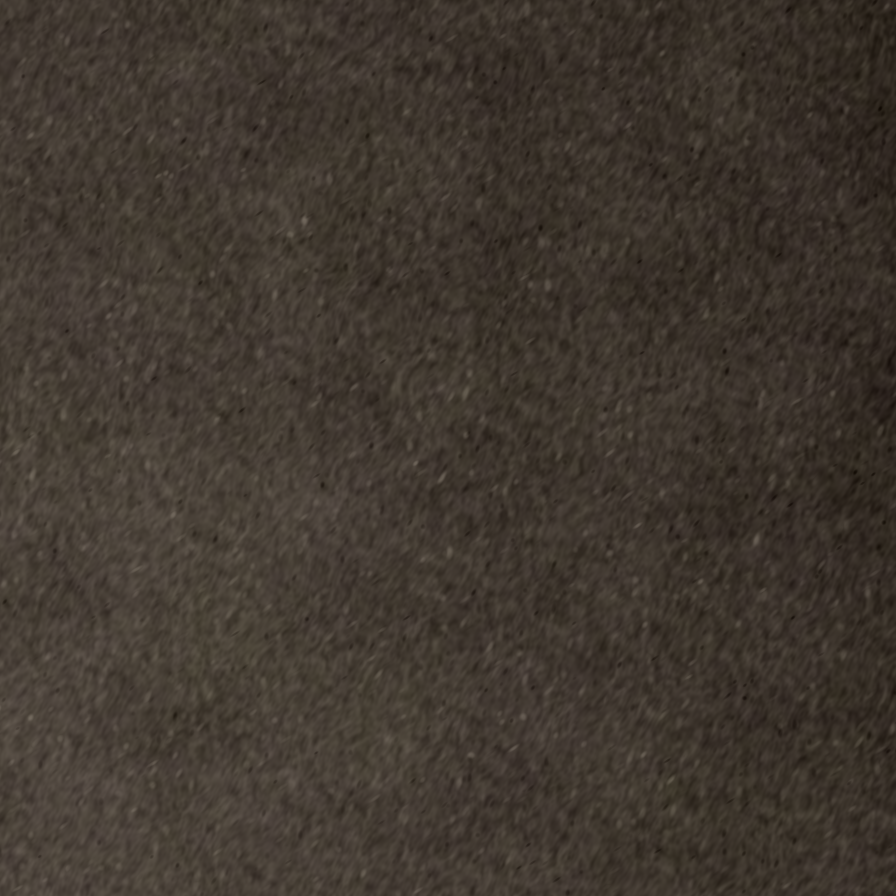
Give the GLSL for this texture, as a Shadertoy shader.

```glsl
// Dark brown pressed-fibre board with slanted grain, pale flecks and small pits
#define BASE_COLOR   vec3(0.246, 0.214, 0.182)
#define LIGHT_TINT   vec3(1.00, 0.98, 0.92)
#define GRAIN_ANGLE  1.08
#define GRAIN_SCALE  vec2(60.0, 112.0)
#define GRAIN_DEPTH  0.088
#define CLOUD_DEPTH  0.042
#define HUE_DEPTH    0.016
#define FLECK_CELLS  56.0
#define FLECK_LIGHT  0.135
#define PIT_CELLS    56.0
#define PIT_DARK     0.085

vec2 hash2(vec2 p) {
    vec3 q = fract(vec3(p.xyx) * vec3(0.1031, 0.1030, 0.0973));
    q += dot(q, q.yzx + 33.33);
    return fract((q.xx + q.yz) * q.zy);
}

// Gradient noise, roughly -0.7 to 0.7
float cornerSlope(vec2 cell, vec2 offset, vec2 f) {
    return dot(hash2(cell + offset + 300.0) * 2.0 - 1.0, f - offset);
}

float gradientNoise(vec2 p) {
    vec2 cell = floor(p), f = fract(p);
    vec2 u = f * f * f * (f * (f * 6.0 - 15.0) + 10.0);
    float low  = mix(cornerSlope(cell, vec2(0.0, 0.0), f), cornerSlope(cell, vec2(1.0, 0.0), f), u.x);
    float high = mix(cornerSlope(cell, vec2(0.0, 1.0), f), cornerSlope(cell, vec2(1.0, 1.0), f), u.x);
    return mix(low, high, u.y);
}

float cloudNoise(vec2 p) {
    float sum = 0.0, weight = 1.0;
    for (int i = 0; i < 4; i++) {
        sum += weight * gradientNoise(p);
        p = p * 2.03 + 17.3;
        weight *= 0.7;
    }
    return sum;
}

// Coordinates along and across a direction
vec2 turn(vec2 p, float angle) {
    float c = cos(angle), s = sin(angle);
    return vec2(c * p.x + s * p.y, c * p.y - s * p.x);
}

// Scattered slivers; share is the fraction of cells that hold one
float slivers(vec2 uv, float cells, float share, vec2 size, float seed, float pixel) {
    vec2 home = floor(uv * cells);
    float cover = 0.0;
    for (int y = -1; y <= 1; y++)
    for (int x = -1; x <= 1; x++) {
        vec2 cell = home + vec2(float(x), float(y));
        vec2 place = hash2(cell + seed);
        vec2 pick = hash2(cell + seed + 91.7);
        vec2 form = hash2(cell + seed + 47.1);
        if (pick.x > share) continue;
        vec2 d = turn(uv - (cell + place) / cells, GRAIN_ANGLE + (form.x - 0.5) * 1.1);
        vec2 radius = size * (0.55 + 0.85 * form.yx) + 0.3 * pixel;
        float shape = 1.0 - smoothstep(0.2, 1.25, length(d / radius));
        cover = max(cover, shape * mix(0.2, 1.0, pick.y * pick.y));
    }
    return cover;
}

void mainImage(out vec4 fragColor, in vec2 fragCoord) {
    vec2 uv = fragCoord / iResolution.y;
    vec2 screen = fragCoord / iResolution.xy;
    float pixel = 1.0 / iResolution.y;

    // Uneven light: brighter lower left, dim right edge
    float light = 0.058 * (0.5 - screen.x) + 0.032 * (0.5 - screen.y);
    light -= 0.026 * smoothstep(0.80, 1.05, screen.x);
    vec2 glow = (screen - vec2(0.22, 0.30)) * vec2(4.5, 2.6);
    light += 0.022 * exp(-dot(glow, glow));
    light += CLOUD_DEPTH * cloudNoise(uv * 8.0 + 3.0);

    // Slanted fibres in three sizes, bent a little by a slow warp
    vec2 warp = 0.010 * vec2(gradientNoise(uv * 14.0), gradientNoise(uv * 14.0 + 40.0));
    vec2 fibre = turn(uv + warp, GRAIN_ANGLE);
    float grain = gradientNoise(fibre * GRAIN_SCALE);
    grain += 0.80 * gradientNoise(fibre * GRAIN_SCALE * 1.9 + 31.0);
    grain += 0.60 * gradientNoise(turn(uv, GRAIN_ANGLE + 0.45) * GRAIN_SCALE * 0.75 + 67.0);
    light += GRAIN_DEPTH * grain;

    // Pale flecks gather in patches; pits are smaller and sparser
    float patches = smoothstep(-0.4, 0.5, cloudNoise(uv * 9.0 + 21.0));
    float fleck = slivers(uv, FLECK_CELLS, 0.60, vec2(0.0066, 0.0031), 11.0, pixel);
    float pit = slivers(uv, PIT_CELLS, 0.35, vec2(0.0044, 0.0021), 173.0, pixel);
    light += FLECK_LIGHT * fleck * mix(0.35, 1.0, patches) - PIT_DARK * pit;

    // Faint drift between olive and mauve
    float hue = 0.8 * gradientNoise(uv * 6.0 + 55.0) + 0.9 * gradientNoise(uv * 38.0 + 80.0);
    vec3 color = BASE_COLOR + light * LIGHT_TINT;
    color += HUE_DEPTH * hue * vec3(0.3, -0.25, 0.9);

    fragColor = vec4(clamp(color, 0.0, 1.0), 1.0);
}
```
